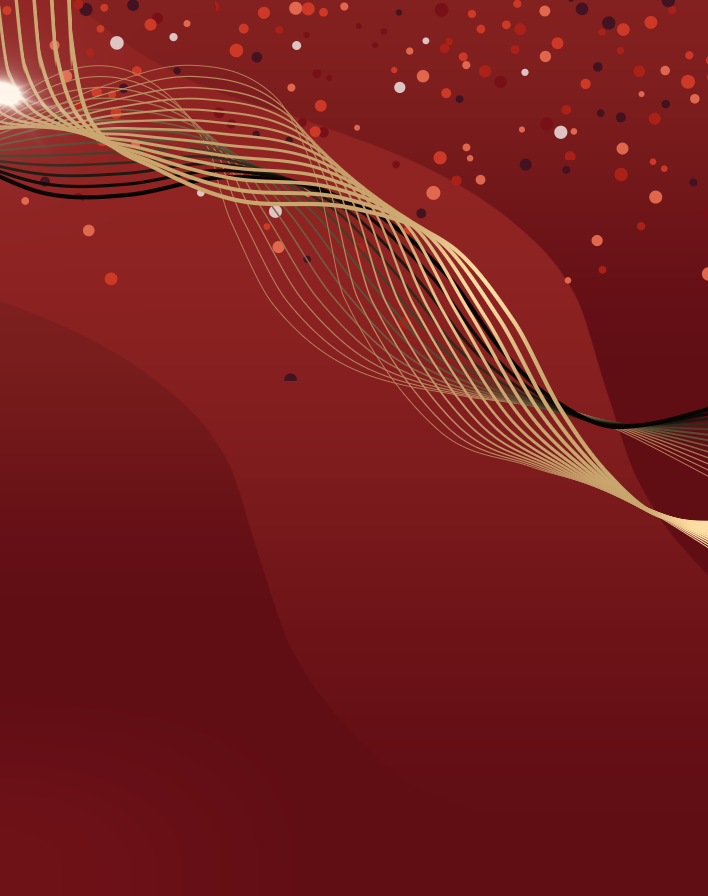
A Shadertoy shader for this background:

```glsl
const float UNITS = 768.0;        // layout units per canvas height
const int KNOTS = 12;
const int STRANDS = 13;
const float BOLD = 3.6;
const float FINE = 0.8;
const float DOT_CELL = 30.0;
const float DOT_FALLOFF = 160.0;
const vec2 GLOW_CENTER = vec2(3.0, 80.0);
const vec2 WAVE_SHIFT = vec2(298.0, -142.0);

const vec3 RED = vec3(0.56, 0.14, 0.135);
const vec3 DEEP_RED = vec3(0.375, 0.05, 0.078);
const vec3 GOLD = vec3(0.79, 0.65, 0.43);
const vec3 PALE_GOLD = vec3(1.0, 0.87, 0.64);
const vec3 COPPER = vec3(0.72, 0.51, 0.35);
const vec3 OLIVE = vec3(0.36, 0.32, 0.21);
const vec3 BLACK = vec3(0.03, 0.015, 0.015);

const vec2 WAVE[KNOTS] = vec2[](
    vec2(40, -20), vec2(100, 32), vec2(170, 72), vec2(270, 106), vec2(370, 146), vec2(445, 195),
    vec2(493, 253), vec2(520, 335), vec2(546, 410), vec2(590, 475), vec2(660, 535), vec2(860, 595));
const vec2 GOLD_BOLD[KNOTS] = vec2[](
    vec2(56, -70), vec2(62, 40), vec2(80, 107), vec2(135, 145), vec2(205, 172), vec2(300, 178),
    vec2(385, 210), vec2(440, 275), vec2(480, 350), vec2(520, 405), vec2(565, 442), vec2(640, 449));
const vec2 GOLD_FINE[KNOTS] = vec2[](
    vec2(-130, 40), vec2(-100, 110), vec2(0, 110), vec2(85, 75), vec2(165, 56), vec2(235, 82),
    vec2(272, 155), vec2(295, 255), vec2(375, 368), vec2(455, 400), vec2(530, 424), vec2(640, 490));
const vec2 DARK_BOLD[KNOTS] = vec2[](
    vec2(-30, 138), vec2(40, 166), vec2(110, 167), vec2(190, 152), vec2(260, 158), vec2(295, 171),
    vec2(330, 188), vec2(385, 238), vec2(430, 300), vec2(475, 343), vec2(530, 366), vec2(640, 342));
const vec2 DARK_FINE[KNOTS] = vec2[](
    vec2(-40, 125), vec2(40, 68), vec2(95, 57), vec2(145, 82), vec2(180, 130), vec2(188, 160),
    vec2(198, 190), vec2(235, 262), vec2(300, 315), vec2(400, 340), vec2(490, 352), vec2(640, 425));

float hash(vec2 p) {
    return fract(sin(dot(p, vec2(127.1, 311.7))) * 43758.5453);
}

float slope(vec2 a, vec2 b) {
    return (b.y - a.y) / (b.x - a.x);
}

// Signed distance to a smooth curve blended between two knot lists
float curveDistance(vec2 p, vec2 a[KNOTS], vec2 b[KNOTS], float t) {
    int k = 0;
    for (int i = 1; i < KNOTS - 1; i++)
        if (p.x >= mix(a[i].x, b[i].x, t)) k = i;
    int before = max(k - 1, 0), after = min(k + 2, KNOTS - 1);
    vec2 p0 = mix(a[k], b[k], t), p1 = mix(a[k + 1], b[k + 1], t);
    float m0 = slope(mix(a[before], b[before], t), p1);
    float m1 = slope(p0, mix(a[after], b[after], t));
    float chord = slope(p0, p1), span = p1.x - p0.x;
    float u = clamp((p.x - p0.x) / span, 0.0, 1.0);
    float c = 3.0 * chord - 2.0 * m0 - m1, d = m0 + m1 - 2.0 * chord;
    float y = p0.y + span * u * (m0 + u * (c + u * d));
    float grade = m0 + u * (2.0 * c + 3.0 * u * d);
    return (p.y - y) / sqrt(1.0 + grade * grade);
}

float strand(float dist, float width, float px) {
    return clamp((0.5 * width - abs(dist)) / px + 0.5, 0.0, min(1.0, width / px));
}

vec3 background(vec2 p, float px) {
    vec3 color = mix(RED, DEEP_RED, smoothstep(150.0, 760.0, p.y));
    vec3 upper = mix(RED * 0.92, DEEP_RED, smoothstep(-20.0, 350.0, p.y));
    vec3 lower = mix(RED * 0.87, DEEP_RED, smoothstep(240.0, 550.0, p.y));
    lower += vec3(0.06, 0.02, 0.015) * smoothstep(560.0, 740.0, p.y) * smoothstep(330.0, 0.0, p.x);
    float edge = curveDistance(p, WAVE, WAVE, 0.0);
    color = mix(color, upper, smoothstep(px, -px, edge));
    edge = curveDistance(p + WAVE_SHIFT, WAVE, WAVE, 0.0);
    return mix(color, lower, smoothstep(-px, px, edge));
}

vec3 dotColor(float pick) {
    if (pick < 0.23) return vec3(0.90, 0.42, 0.31);
    if (pick < 0.48) return vec3(0.82, 0.23, 0.15);
    if (pick < 0.65) return vec3(0.68, 0.13, 0.09);
    if (pick < 0.80) return vec3(0.47, 0.06, 0.09);
    if (pick < 0.90) return vec3(0.25, 0.07, 0.13);
    return vec3(0.89, 0.80, 0.80);
}

void mainImage(out vec4 fragColor, in vec2 fragCoord) {
    float px = UNITS / iResolution.y;
    vec2 p = vec2(fragCoord.x, iResolution.y - fragCoord.y) * px;
    vec3 color = background(p, px);

    // Confetti thins out downward and to the left
    for (float layer = 0.0; layer < 2.0; layer++) {
        vec2 q = p / DOT_CELL + layer * vec2(0.47, 0.53);
        vec2 id = floor(q) + layer * 71.0;
        vec2 jitter = 0.2 + 0.6 * vec2(hash(id), hash(id + 19.3));
        float radius = mix(2.5, 6.0, hash(id + 37.1));
        float density = 0.75 * exp(-pow(p.y / DOT_FALLOFF, 2.0)) + 0.04 * smoothstep(370.0, 250.0, p.y);
        density *= mix(0.4, 1.0, smoothstep(0.0, 260.0, p.x));
        float dist = length(fract(q) - jitter) * DOT_CELL - radius;
        float shown = step(hash(id + 53.7), density);
        color = mix(color, dotColor(hash(id + 83.9)), shown * clamp(0.5 - dist / px, 0.0, 1.0) * 0.95);
    }

    // Dark ribbon, fine strands first
    for (int i = STRANDS - 1; i >= 0; i--) {
        float t = float(i) / float(STRANDS - 1);
        vec3 tint = mix(mix(BLACK, OLIVE, smoothstep(0.0, 0.5, t)), COPPER, smoothstep(0.45, 0.9, t));
        float dist = curveDistance(p, DARK_BOLD, DARK_FINE, t);
        color = mix(color, tint, strand(dist, mix(BOLD, FINE, sqrt(t)), px));
    }

    // Gold ribbon with two pale highlights
    float shine = exp(-pow(length(p - vec2(420, 240)) / 60.0, 2.0)) + smoothstep(545.0, 600.0, p.x);
    for (int i = STRANDS - 1; i >= 0; i--) {
        float t = float(i) / float(STRANDS - 1);
        vec3 tint = mix(mix(GOLD, COPPER, t * t), PALE_GOLD, min(shine, 1.0));
        float dist = curveDistance(p, GOLD_BOLD, GOLD_FINE, t);
        color = mix(color, tint, strand(dist, mix(BOLD, FINE, t), px));
    }

    // Glint: soft halo and slanted streaks
    vec2 g = p - GLOW_CENTER;
    float glow = 0.45 * exp(-length(g) / 24.0) + 0.7 * exp(-dot(g, g) / 160.0);
    for (float i = 0.0; i < 5.0; i++) {
        float angle = -0.35 + 0.32 * i;
        vec2 axis = vec2(cos(angle), sin(angle));
        float along = dot(g, axis), across = dot(g, vec2(-axis.y, axis.x));
        float reach = i == 2.0 ? 45.0 : 16.0;
        glow += 0.75 * exp(-abs(along) / reach - abs(across) / 3.0);
    }
    color = mix(color, vec3(1.0, 0.96, 0.92), min(glow, 1.0));
    fragColor = vec4(color, 1.0);
}
```
